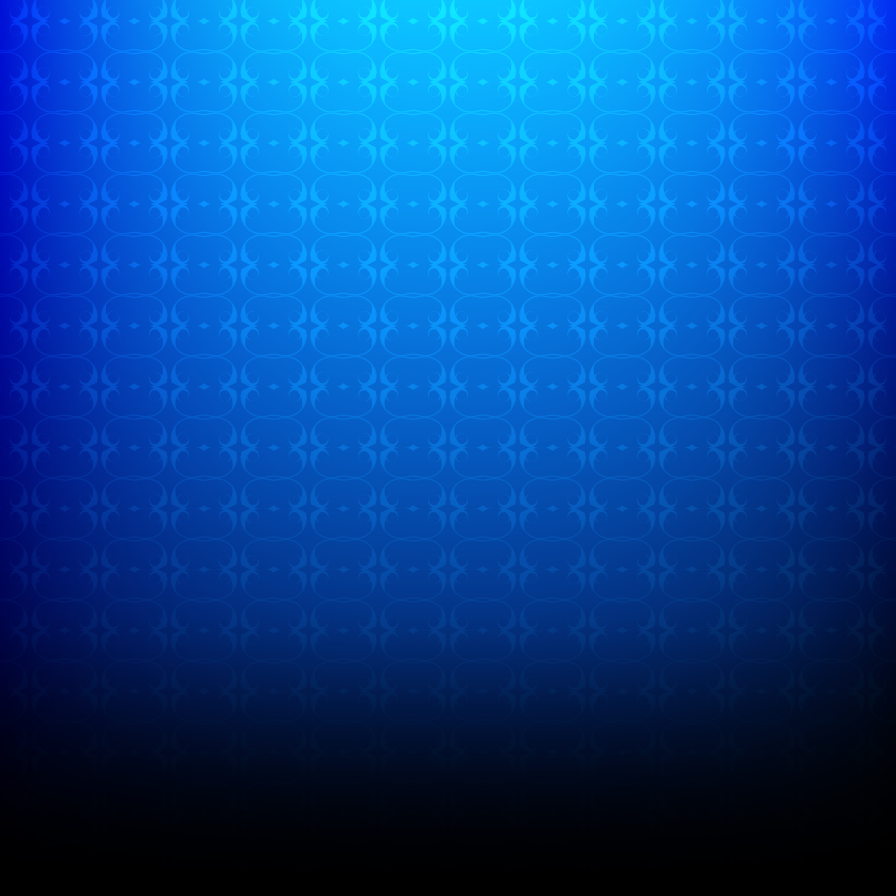
A Shadertoy shader for this pattern:

```glsl
// Blue damask wallpaper: mirrored scroll ornaments over a glow falling from the top.

const vec2 PITCH = vec2(0.0778, 0.0680);   // ornament spacing on the canvas
const vec2 ANCHOR = vec2(0.5, 0.5684);     // centre of one ornament
const vec3 TINT = vec3(0.01, 0.085, 0.06); // light added by the ornament

float circle(vec2 p, vec2 center, float radius) {
    return length(p - center) - radius;
}

// Area of one circle left after cutting out another.
float crescent(vec2 p, vec2 outerC, float outerR, vec2 innerC, float innerR) {
    return max(circle(p, outerC, outerR), -circle(p, innerC, innerR));
}

float cover(float dist, float blur) {
    return 1.0 - smoothstep(-blur, blur, dist);
}

// Glow: bright cyan top centre, blue left side, dark right side and base.
vec3 backdrop(vec2 uv) {
    float side = uv.x * 2.0 - 1.0;
    float edge = pow(abs(side), 2.4);
    float right = smoothstep(-0.2, 0.2, side);
    float rise = smoothstep(-0.05, 0.35, uv.y);
    float green = 0.78 * pow(uv.y, 1.15) * rise;
    float blue = (1.0 - (1.0 - uv.y) * (1.0 - uv.y)) * rise;
    float blueAtEdge = mix(mix(0.45, 0.85, uv.y), mix(0.1, 0.95, uv.y), right);
    green *= 1.0 - mix(0.92, 0.78, right) * edge;
    blue *= mix(1.0, blueAtEdge, edge);
    return vec3(0.06 * green, green, blue);
}

// One quarter of the ornament; x is measured in column pitches.
float scroll(vec2 q, float halfHeight, float blur) {
    vec2 arcCenter = vec2(0.33, 0.13);
    float arcRadius = 0.30;

    // Thick leaf beside the column, trimmed at its foot.
    float leaf = crescent(q, arcCenter, arcRadius, vec2(0.34, 0.24), 0.25);
    leaf = max(leaf, 0.08 - 0.5 * q.x - q.y);

    // Outward curl.
    float hook = crescent(q, vec2(0.19, 0.11), 0.095, vec2(0.20, 0.13), 0.08);

    // Thin arc that runs into a shallow wave along the row border.
    float stem = abs(circle(q, arcCenter, arcRadius));
    stem = max(stem, max(arcCenter.y - q.y, q.x - arcCenter.x));
    float wave = halfHeight - 0.007 - 0.022 * smoothstep(arcCenter.x, 0.5, q.x);
    float tail = max(abs(q.y - wave), arcCenter.x - q.x);

    float solid = cover(min(leaf, hook), blur);
    float line = cover(min(stem, tail) - 0.008, blur);
    return max(solid, 0.85 * line);
}

void mainImage(out vec4 fragColor, in vec2 fragCoord) {
    vec2 uv = fragCoord / iResolution.xy;

    // Repeat the cell and fold it into one quarter.
    vec2 cell = fract((uv - ANCHOR) / PITCH + 0.5) - 0.5;
    vec2 q = abs(cell) * PITCH / PITCH.x;
    float halfHeight = 0.5 * PITCH.y / PITCH.x;
    float blur = 0.8 / (min(iResolution.x, iResolution.y) * PITCH.x);
    float ornament = scroll(q, halfHeight, blur);

    vec3 base = backdrop(uv);
    float fade = smoothstep(0.0, 0.6, uv.y) * mix(0.5, 1.0, base.b);
    vec3 color = base + ornament * (TINT * fade + 0.06 * base);
    fragColor = vec4(clamp(color, 0.0, 1.0), 1.0);
}
```
